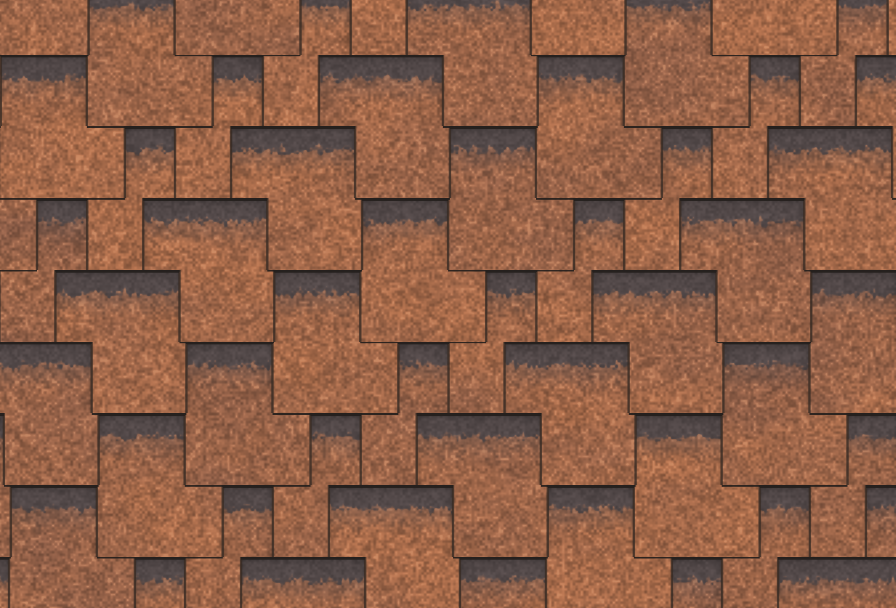
This texture is drawn by a WebGL 2 fragment shader. Its source:

```glsl
#version 300 es
precision highp float;

uniform vec2 u_resolution;
out vec4 outColor;

// Lengths are in course heights; the canvas is 8.474 courses tall.
const float COURSES = 8.474;
const float PERIOD = 7.484;
// Left and right edge of the narrow, wide and medium slot in one period
const vec2 SLOTS[3] = vec2[3](vec2(0.0, 0.70), vec2(1.48, 3.21), vec2(4.53, 5.73));

float hash(vec2 p) {
    vec3 q = fract(p.xyx * 0.1031);
    q += dot(q, q.yzx + 33.33);
    return fract((q.x + q.y) * q.z);
}

float noise(vec2 p) {
    vec2 i = floor(p), f = fract(p);
    f = f * f * (3.0 - 2.0 * f);
    return mix(mix(hash(i), hash(i + vec2(1, 0)), f.x),
               mix(hash(i + vec2(0, 1)), hash(i + vec2(1, 1)), f.x), f.y);
}

// x: signed distance to the nearest slot (negative inside), y: piece index
vec2 course(float x, float row) {
    float u = x - 4.188 + 1.224 * row;
    float n = floor(u / PERIOD);
    u -= n * PERIOD;
    float dist = PERIOD - u, piece = 0.0;
    for (int k = 0; k < 3; k++) {
        dist = min(dist, max(SLOTS[k].x - u, u - SLOTS[k].y));
        if (u >= SLOTS[k].x) piece = float(k);
    }
    return vec2(dist, piece + 3.0 * n);
}

// Mineral granules: fine speckle over slightly coarser clumps, about -1 to 1
float granules(vec2 p) {
    return 1.3 * (noise(p * 27.0) - 0.5) + 0.7 * (noise(p * 13.0 + 40.0) - 0.5);
}

void main() {
    vec2 p = gl_FragCoord.xy / u_resolution.y * COURSES;
    float px = COURSES / u_resolution.y;
    float down = COURSES - p.y + 0.237;
    float row = floor(down), depth = down - row;

    vec2 here = course(p.x, row);
    float above = course(p.x, row - 1.0).x;
    float inSlot = 1.0 - smoothstep(-0.5 * px, 0.5 * px, here.x);

    // A slot reveals the shingle whose tab hangs in the next course
    vec2 seed = vec2(here.y + 60.0, row + step(here.x, 0.0) + 20.0);
    float grain = granules(p);

    // Blend of warm and dull granules, differing per piece and in soft patches
    float patches = noise(p * vec2(1.1, 1.9) + seed * 7.3) * 0.65
                  + noise(p * vec2(3.0, 5.0) + seed * 3.1) * 0.35;
    float tone = 0.68 + 0.5 * (hash(seed) - 0.5) + 0.85 * (patches - 0.5);
    vec3 color = mix(vec3(0.54, 0.36, 0.28), vec3(0.66, 0.42, 0.29), clamp(tone, 0.0, 1.0));
    color *= 1.0 + 0.27 * grain;
    color = mix(color, vec3(0.80, 0.57, 0.42), 0.5 * smoothstep(0.38, 0.85, grain));

    // Dark band at the top of each slot, with a ragged edge and a fading tint
    float ragged = depth + 0.09 * (noise(p * vec2(15.0, 9.0)) - 0.5) + 0.07 * grain;
    vec3 band = vec3(0.33, 0.29, 0.29) * (1.0 + 0.16 * grain);
    float fade = 0.38 * (1.0 - smoothstep(0.30, 0.72, ragged));
    float solid = 1.0 - smoothstep(0.29, 0.40, ragged);
    color = mix(color, band, inSlot * max(fade, solid));

    // Soft shade beside and below the overlapping tabs
    float shade = exp(-depth * 16.0) * 0.35 + exp(here.x * 22.0) * 0.16;
    color *= 1.0 - inSlot * min(shade, 0.5);

    // Cut edges: sides of slots, and tab bottoms except where a piece runs on
    float side = 1.0 - smoothstep(0.007, 0.012 + px, abs(here.x));
    float thick = mix(0.014, 0.030, inSlot);
    float bottom = 1.0 - smoothstep(thick, thick + px, depth);
    float runsOn = (1.0 - inSlot) * (1.0 - smoothstep(-0.5 * px, 0.5 * px, above));
    bottom *= 1.0 - runsOn;
    color = mix(color, vec3(0.22, 0.17, 0.14), 0.82 * side);
    color = mix(color, vec3(0.14, 0.12, 0.11), 0.92 * bottom);

    outColor = vec4(clamp(color, 0.0, 1.0), 1.0);
}
```
